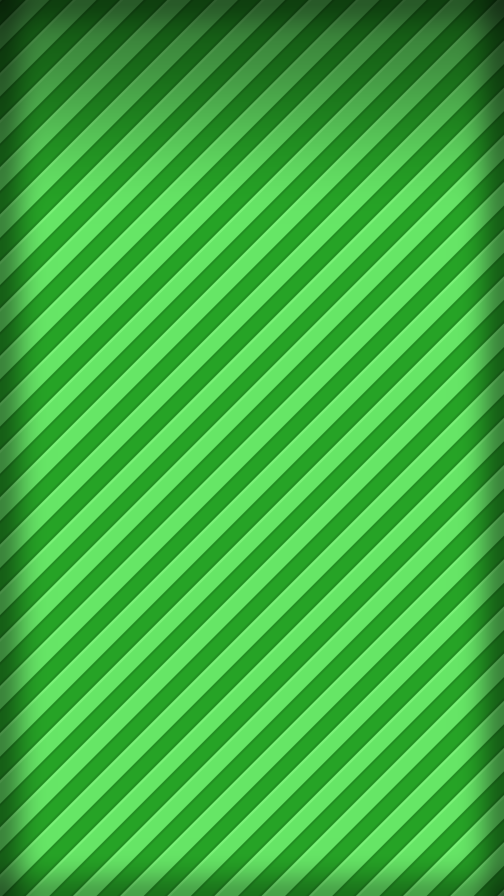
A Shadertoy shader for this pattern:

```glsl
// Diagonal two-tone green stripes with bevelled edges, a dark top fade and a soft border shadow.

const float STRIPES_DOWN = 19.0;   // stripe pairs along the canvas height
const float STRIPE_PHASE = 0.545;  // offset of the first light band, in periods
const float LIGHT_SHARE = 0.5;     // part of each period that is light

const vec3 LIGHT_GREEN = vec3(0.40, 0.90, 0.40);
const vec3 HIGHLIGHT_GREEN = vec3(0.48, 0.95, 0.47);
const vec3 DARK_GREEN = vec3(0.15, 0.64, 0.15);
const vec3 SHADOW_GREEN = vec3(0.13, 0.55, 0.13);

// Signed distance to the border of a periodic band [0, width]; positive inside.
float bandDistance(float u, float width) {
    float fromCentre = abs(fract(u - 0.5 * width + 0.5) - 0.5);
    return 0.5 * width - fromCentre;
}

// Antialiased coverage of a signed distance.
float coverage(float dist, float blur) {
    return smoothstep(-blur, blur, dist);
}

// Light band with a bright leading edge, dark band with shaded edges.
vec3 stripeColor(float u, float blur) {
    float band = bandDistance(u, LIGHT_SHARE);
    float highlight = coverage(bandDistance(u, 0.07), blur);
    float shade = 1.0 - smoothstep(0.02, 0.10, -band);
    vec3 lightBand = mix(LIGHT_GREEN, HIGHLIGHT_GREEN, highlight);
    vec3 darkBand = mix(DARK_GREEN, SHADOW_GREEN, shade);
    return mix(darkBand, lightBand, coverage(band, blur));
}

// Brightness falling off towards the canvas borders.
float borderShadow(vec2 p, vec2 size, float reach, float strength) {
    vec2 edge = min(p, size - p) / reach;
    vec2 falloff = 1.0 - smoothstep(0.0, 1.0, edge);
    falloff *= falloff;
    return (1.0 - strength * falloff.x) * (1.0 - 0.7 * strength * falloff.y);
}

// Brightness falling off towards the top.
float topFade(float depth, float reach, float strength) {
    return 1.0 - strength * (1.0 - smoothstep(0.0, reach, depth));
}

void mainImage(out vec4 fragColor, in vec2 fragCoord) {
    // Canvas units: height is one
    vec2 p = fragCoord / iResolution.y;
    vec2 size = vec2(iResolution.x / iResolution.y, 1.0);
    float depth = 1.0 - p.y;

    // Stripes rising to the right
    float u = (p.x + depth) * STRIPES_DOWN - STRIPE_PHASE;
    float blur = STRIPES_DOWN / iResolution.y;
    vec3 color = stripeColor(u, blur);

    // Shading over the whole canvas
    color *= topFade(depth, 0.25, 0.45);
    color *= borderShadow(p, size, 0.065, 0.42);

    fragColor = vec4(color, 1.0);
}
```
